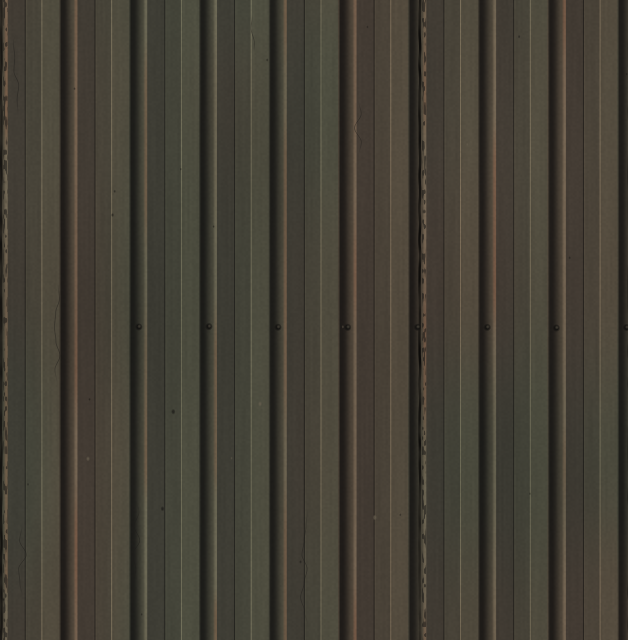
Reproduce this texture procedurally as a Shadertoy shader.

```glsl
// Dark bronze corrugated metal cladding: nine vertical ribs, a row of rivets, lap seams and light wear.
const float RIBS = 9.0;            // repeats across
const float PHASE = 0.158;         // shift of the first rib, in repeats
const float SHADOW_START = 0.02;   // profile positions, in repeats
const float RIDGE_START = 0.205;
const float RIDGE_END = 0.268;
const float GROOVE = 0.52;
const float CREASE = 0.758;
const float GROOVE_WIDTH = 0.016;
const float CREASE_WIDTH = 0.014;
const float RIVET_X = 0.145;
const float RIVET_Y = 0.489;
const float RIVET_RADIUS = 0.0046; // in canvas heights
const float SEAM_X = 0.175;
const float SEAM_RIB = 6.0;
const int SPECKS = 26;
const int SCRATCHES = 7;

const vec3 SHADOW = vec3(0.115, 0.108, 0.098);
const vec3 SLOPE = vec3(0.300, 0.280, 0.235);
const vec3 RIDGE = vec3(0.420, 0.385, 0.320);
const vec3 RUSTY = vec3(0.430, 0.345, 0.275);
const vec3 FACE_LOW = vec3(0.248, 0.232, 0.204);
const vec3 FACE_MID = vec3(0.272, 0.260, 0.222);
const vec3 FACE_HIGH = vec3(0.308, 0.294, 0.246);
const vec3 CREASE_LIGHT = vec3(0.455, 0.425, 0.350);
const vec3 WARM = vec3(1.05, 0.985, 0.97);
const vec3 COOL = vec3(0.96, 1.01, 0.99);
const vec3 SEAM_DARK = vec3(0.035, 0.030, 0.025);

float hash(vec2 p) {
    vec3 q = fract(p.xyx * 0.1031);
    q += dot(q, q.yzx + 33.33);
    return fract((q.x + q.y) * q.z);
}

float noise(vec2 p) {
    vec2 i = floor(p), f = fract(p);
    f = f * f * (3.0 - 2.0 * f);
    return mix(mix(hash(i), hash(i + vec2(1, 0)), f.x),
               mix(hash(i + vec2(0, 1)), hash(i + vec2(1, 1)), f.x), f.y);
}

// Box-filtered step and stripe, w = pixel size in the same units
float edge(float a, float x, float w) { return clamp((x - a) / w + 0.5, 0.0, 1.0); }

float stripe(float centre, float width, float x, float w) {
    return edge(centre - 0.5 * width, x, w) - edge(centre + 0.5 * width, x, w);
}

// Cross-section of one rib, u in 0..1
vec3 profile(float u, float w, float rust) {
    vec3 slope = mix(SHADOW, SLOPE, smoothstep(0.06, 0.23, u));
    vec3 col = mix(FACE_HIGH, slope, edge(SHADOW_START, u, w + 0.02));
    vec3 ridge = mix(RIDGE, RUSTY, rust);
    col = mix(col, ridge, smoothstep(RIDGE_START, RIDGE_END - 0.02, u));
    col = mix(col, FACE_LOW, edge(RIDGE_END, u, w));
    col = mix(col, FACE_MID, edge(GROOVE, u, w));
    col = mix(col, FACE_HIGH, edge(CREASE, u, w));
    col = mix(col, SHADOW, 0.75 * stripe(GROOVE, GROOVE_WIDTH, u, w));
    col = mix(col, FACE_HIGH, 0.5 * stripe(GROOVE + GROOVE_WIDTH, GROOVE_WIDTH, u, w));
    return mix(col, CREASE_LIGHT, stripe(CREASE, CREASE_WIDTH, u, w));
}

void mainImage(out vec4 fragColor, in vec2 fragCoord) {
    vec2 uv = fragCoord / iResolution.xy;
    float aspect = iResolution.x / iResolution.y;
    vec2 p = vec2(uv.x * aspect, uv.y);
    float pixel = 1.0 / iResolution.y;
    float w = RIBS / iResolution.x;

    float along = uv.x * RIBS + PHASE;
    float rib = floor(along);
    float u = along - rib;

    // Folded sheet, with rust coming and going along each ridge
    float rust = smoothstep(0.35, 0.8, noise(vec2(rib * 7.3, uv.y * 7.0)));
    vec3 col = profile(u, w, rust);

    // Uneven finish: broad tint, long streaks and fine grain
    float tint = 0.6 * noise(uv * vec2(8.0, 3.5) + 4.0) + 0.4 * hash(vec2(rib, 5.0));
    col *= mix(COOL, WARM, smoothstep(0.25, 0.75, tint));
    col *= 0.95 + 0.10 * noise(uv * vec2(5.0, 4.0) + 19.0);
    col *= 0.97 + 0.06 * noise(uv * vec2(260.0, 9.0));
    col *= 0.97 + 0.06 * noise(uv * vec2(300.0, 320.0));

    // Ragged lap seams inside one rib and at the outer edges
    float wobble = 0.012 * (noise(vec2(rib, uv.y * 40.0)) - 0.5);
    float outer = float(rib < 0.5 || rib > RIBS - 0.5);
    float seam = max(float(rib == SEAM_RIB), outer);
    float strength = mix(smoothstep(0.0, 0.35, uv.y) * 0.55 + 0.4, 0.85, outer);
    float ragged = 0.55 + 0.45 * noise(vec2(rib + 3.0, uv.y * 55.0));
    col = mix(col, SEAM_DARK, seam * strength * ragged * stripe(SEAM_X + wobble, 0.035, u, w));
    float chips = smoothstep(0.5, 0.75, noise(vec2(along * 45.0, uv.y * 130.0)));
    col = mix(col, SHADOW, 0.6 * seam * chips * stripe(0.235, 0.06, u, w));

    // Rivets: dark rim with a small lit cap, from the second full rib on
    float jitter = hash(vec2(rib, 11.0)) - 0.5;
    vec2 r = vec2((u - RIVET_X - 0.03 * jitter) * aspect / RIBS, uv.y - RIVET_Y - 0.003 * jitter);
    float fitted = step(1.5, rib);
    col = mix(col, SHADOW * 0.6, 0.85 * fitted * (1.0 - edge(RIVET_RADIUS, length(r), 2.0 * pixel)));
    float cap = length(r - RIVET_RADIUS * vec2(0.2, 0.2));
    col = mix(col, SLOPE, 0.65 * fitted * (1.0 - edge(0.45 * RIVET_RADIUS, cap, 1.5 * pixel)));

    // Scattered dark specks and pale chips
    for (int i = 0; i < SPECKS; i++) {
        float k = float(i);
        vec2 at = vec2(hash(vec2(k, 1.7)) * aspect, hash(vec2(k, 8.3)));
        float size = mix(0.0008, 0.0026, pow(hash(vec2(k, 4.1)), 3.0));
        float mark = 1.0 - edge(size, length((p - at) * vec2(1.0, 0.75)), 1.5 * pixel);
        col = mix(col, hash(vec2(k, 6.9)) > 0.25 ? SHADOW * 0.7 : RIDGE, 0.6 * mark);
    }

    // Faint wandering scratches
    for (int i = 0; i < SCRATCHES; i++) {
        float k = float(i) + 40.0;
        vec2 d = p - vec2(hash(vec2(k, 2.0)) * aspect, hash(vec2(k, 9.0)));
        d.x += 0.012 * (noise(vec2(k, uv.y * 45.0)) - 0.5);
        float reach = mix(0.02, 0.10, hash(vec2(k, 3.0)));
        float fade = 1.0 - smoothstep(0.5 * reach, reach, abs(d.y));
        col = mix(col, SHADOW, 0.45 * fade * stripe(0.0, 0.0013, d.x, pixel));
    }

    fragColor = vec4(col, 1.0);
}
```
